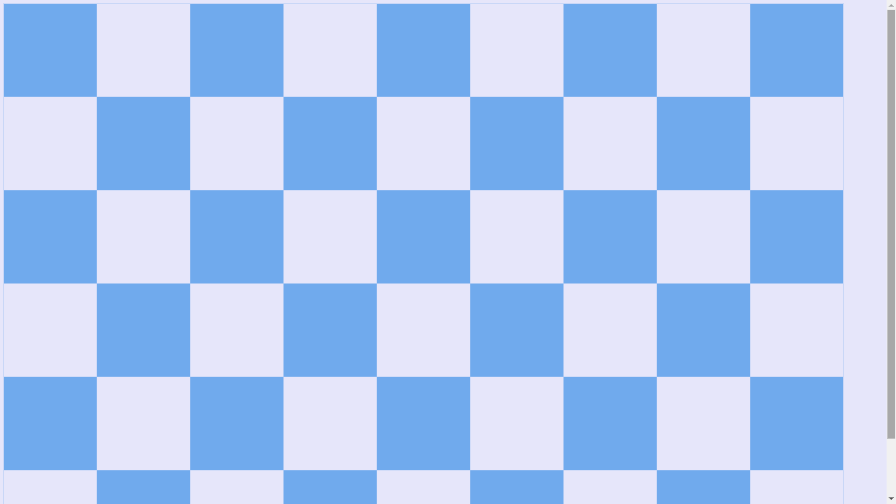
This pattern is drawn by a Shadertoy shader. Its source:

```glsl
// Blue and lavender checkerboard on a plain page with a slim scrollbar at the right.

const vec2 PAGE = vec2(768.0, 432.0);   // layout units, y pointing down
const float CELL = 80.0;
const float MARGIN = 3.0;
const float COLUMNS = 9.0;
const float BAR_WIDTH = 8.0;

const vec3 LAVENDER = vec3(0.902, 0.902, 0.980);
const vec3 BLUE = vec3(0.440, 0.667, 0.929);
const vec3 TRACK = vec3(0.945);
const vec3 THUMB = vec3(0.659);
const vec3 ARROW_IDLE = vec3(0.64);
const vec3 ARROW_ACTIVE = vec3(0.31);

// Coverage of a shape from its signed distance (negative inside).
float coverage(float dist, float pixel) {
    return clamp(0.5 - dist / pixel, 0.0, 1.0);
}

float boxDistance(vec2 p, vec2 low, vec2 high) {
    vec2 d = max(low - p, p - high);
    return max(d.x, d.y);
}

// Triangle with its tip at the origin, opening towards positive y.
float arrowDistance(vec2 p, float height) {
    return max((abs(p.x) - p.y) * 0.7071, p.y - height);
}

// Smooth checker: 1 on cells whose column and row share parity.
float checker(vec2 cell, float pixel) {
    vec2 wave = 0.5 - abs(mod(cell + 0.5, 2.0) - 1.0);
    vec2 side = clamp(2.0 * wave / pixel, -1.0, 1.0);
    return 0.5 + 0.5 * side.x * side.y;
}

vec3 board(vec2 p, float pixel) {
    vec2 low = vec2(MARGIN);
    vec2 high = vec2(MARGIN + COLUMNS * CELL, PAGE.y + CELL);
    float inside = coverage(boxDistance(p, low, high), pixel);
    return mix(LAVENDER, BLUE, inside * checker((p - low) / CELL, pixel / CELL));
}

vec3 scrollbar(vec3 color, vec2 p, float pixel) {
    float left = PAGE.x - BAR_WIDTH;
    float middle = PAGE.x - 0.5 * BAR_WIDTH;
    color = mix(color, TRACK, coverage(left - p.x, pixel));

    // Draggable thumb
    float thumb = boxDistance(p, vec2(left + 0.6, 8.5), vec2(PAGE.x - 0.8, 376.0));
    color = mix(color, THUMB, coverage(thumb, pixel));

    // Arrow buttons at both ends
    float up = arrowDistance(p - vec2(middle, 3.5), 2.2);
    float down = arrowDistance(vec2(p.x - middle, PAGE.y - 3.5 - p.y), 2.2);
    color = mix(color, ARROW_IDLE, coverage(up, pixel));
    return mix(color, ARROW_ACTIVE, coverage(down, pixel));
}

void mainImage(out vec4 fragColor, in vec2 fragCoord) {
    float pixel = PAGE.y / iResolution.y;
    vec2 p = vec2(fragCoord.x, iResolution.y - fragCoord.y) * pixel;
    fragColor = vec4(scrollbar(board(p, pixel), p, pixel), 1.0);
}
```
